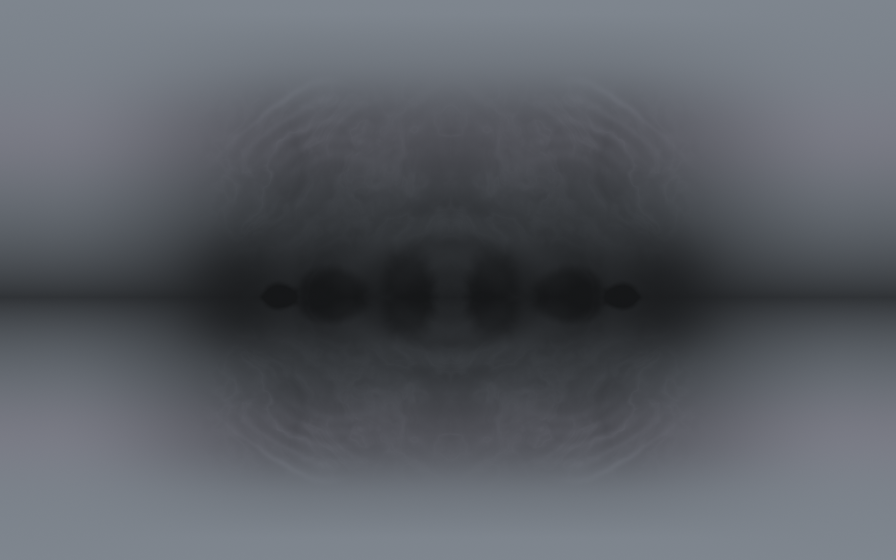
This background is drawn by a WebGL 2 fragment shader. Its source:

```glsl
#version 300 es
precision highp float;

uniform vec2 u_resolution;
out vec4 fragColor;

const vec2 CENTER = vec2(0.503, 0.469);     // mirror axes, fraction of canvas
const float LOWER_SQUASH = 1.18;            // lower half is slightly compressed
const vec2 CORE_FADE = vec2(0.22, 0.72);    // horizontal reach of the dark core
const float EDGE_FLOOR = 0.20;
const float EDGE_GAIN = 0.335;
const float EDGE_FALLOFF = 0.16;
const float CORE_FLOOR = 0.122;
const float CORE_SLOPE = 0.67;
const float SMOKE_AMOUNT = 0.055;
const float WISP_AMOUNT = 0.028;
const float CURL_AMOUNT = 0.022;
const float ARCH_AMOUNT = 0.010;
const vec3 COOL_TINT = vec3(0.945, 1.0, 1.065);
const vec3 MAUVE_TINT = vec3(0.985, 1.0, 1.08);

float hash(vec2 p) {
    vec3 v = fract(vec3(p.xyx) * 0.1031);
    v += dot(v, v.yzx + 33.33);
    return fract((v.x + v.y) * v.z);
}

float noise(vec2 p) {
    vec2 cell = floor(p);
    vec2 f = fract(p);
    f = f * f * (3.0 - 2.0 * f);
    float low = mix(hash(cell), hash(cell + vec2(1, 0)), f.x);
    float high = mix(hash(cell + vec2(0, 1)), hash(cell + vec2(1, 1)), f.x);
    return mix(low, high, f.y);
}

float fbm(vec2 p) {
    float sum = 0.0, weight = 0.5;
    for (int i = 0; i < 5; i++) {
        sum += weight * noise(p);
        p = mat2(1.6, 1.2, -1.2, 1.6) * p + 7.3;
        weight *= 0.5;
    }
    return sum / 0.97;
}

float bell(float x, float center, float width) {
    float t = (x - center) / width;
    return exp(-t * t);
}

// Soft ellipse with a ragged rim
float blot(vec2 q, vec2 center, vec2 radius, float ragged) {
    float r = length((q - center) / radius) + ragged;
    return 1.0 - smoothstep(0.55, 1.15, r);
}

// Thin S-shaped strands
float curls(vec2 q, float warp) {
    float sum = 0.0;
    for (int i = 0; i < 5; i++) {
        float k = float(i);
        float path = 0.315 - 0.032 * k + 0.045 * sin((q.x - 0.12) * (13.0 + k));
        path += 0.05 * (warp - 0.5) - 0.3 * (q.x - 0.3);
        sum += bell(q.y, path, 0.007 + 0.002 * k) * bell(q.x, 0.31 - 0.025 * k, 0.085);
    }
    return sum;
}

void main() {
    vec2 uv = gl_FragCoord.xy / u_resolution;
    vec2 p = (uv - CENTER) * vec2(u_resolution.x / u_resolution.y, 1.0);
    vec2 q = abs(p);
    if (p.y < 0.0) q.y *= LOWER_SQUASH;

    // Smooth banks of haze around the dark core
    float edge = EDGE_FLOOR + EDGE_GAIN * (1.0 - exp(-q.y / EDGE_FALLOFF));
    float core = CORE_FLOOR + CORE_SLOPE * q.y + 0.06 * smoothstep(0.30, 0.43, q.y);
    float coreMask = 1.0 - smoothstep(CORE_FADE.x, CORE_FADE.y, q.x);
    float light = mix(edge, min(core, edge), coreMask);

    // Domain-warped smoke and bright wisps
    vec2 warp = vec2(fbm(q * 6.0 + 3.1), fbm(q * 6.0 + 17.7));
    vec2 flow = mat2(0.8, -0.6, 0.6, 0.8) * q;
    float smoke = fbm(flow * vec2(13.0, 7.0) + 3.2 * warp);
    float ridge = 1.0 - abs(2.0 * fbm(flow * vec2(16.0, 6.0) + 4.0 * warp.yx + 9.0) - 1.0);
    float area = (1.0 - smoothstep(0.30, 0.50, q.x)) * (1.0 - smoothstep(0.26, 0.42, q.y));
    float lift = smoothstep(0.02, 0.20, q.y);
    light += area * SMOKE_AMOUNT * (smoke - 0.5) * (0.5 + 0.5 * lift);
    light += area * WISP_AMOUNT * (pow(ridge, 5.0) - 0.4) * lift;
    light += CURL_AMOUNT * curls(q, warp.x);

    // Nested arches over the middle
    float ring = length(q * vec2(0.8, 1.1));
    light += ARCH_AMOUNT * sin(ring * 85.0 + 3.0 * warp.y) * bell(ring, 0.12, 0.07);

    // Dark blots along the horizon
    float ragged = 0.7 * (smoke - 0.5);
    light -= 0.040 * blot(q, vec2(0.075, 0.02), vec2(0.055, 0.085), ragged);
    light -= 0.038 * blot(q, vec2(0.205, 0.01), vec2(0.060, 0.045), ragged);
    light -= 0.055 * blot(q, vec2(0.310, 0.00), vec2(0.032, 0.034), ragged);
    light -= 0.050 * bell(q.x, 0.39, 0.09) * bell(q.y, 0.055, 0.07);

    // Cool grey with a mauve band midway up
    vec3 tint = mix(COOL_TINT, MAUVE_TINT, bell(q.y, 0.28, 0.09));
    vec3 color = max(light, 0.09) * tint;
    color += (hash(gl_FragCoord.xy) - 0.5) / 255.0;
    fragColor = vec4(color, 1.0);
}
```
